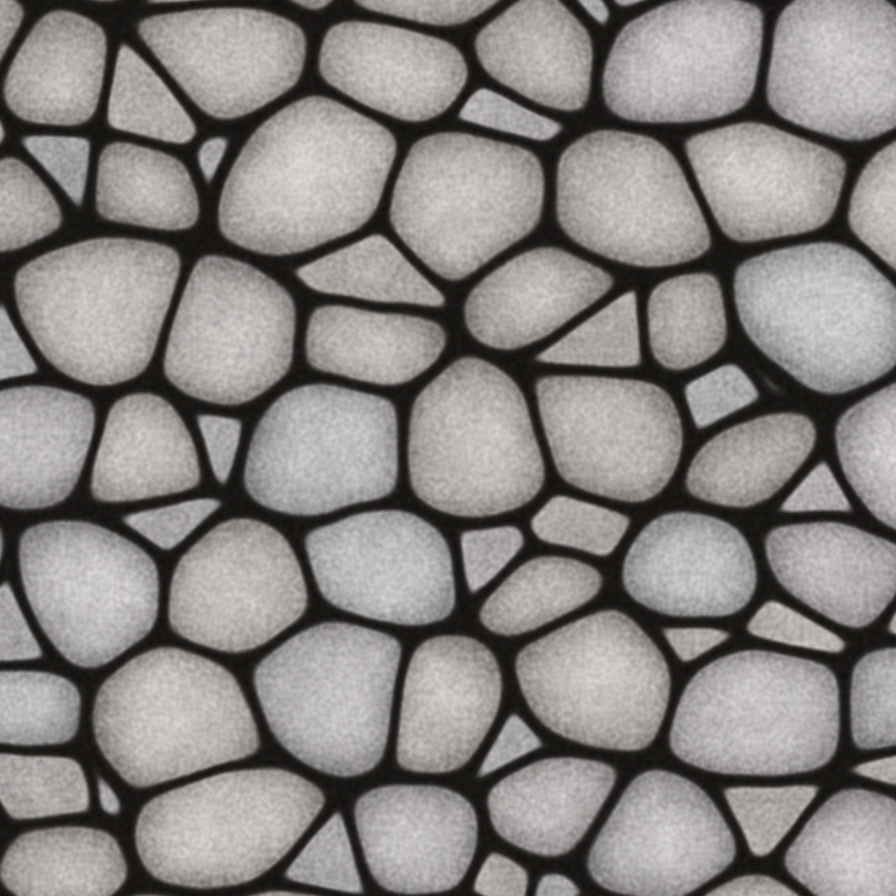
Write a WebGL 2 fragment shader that draws this texture.

```glsl
#version 300 es
precision highp float;
// Rounded grey fieldstones with small wedged pebbles, set in dark mortar.

#define ROWS 7.0            // stone rows per canvas height
#define STRETCH 1.2         // width to height ratio of a stone
#define JITTER 0.45         // scatter of the stone centres
#define SIZE_SPREAD 0.3     // variation of stone size
#define PEBBLE_SHARE 0.55   // chance of a pebble at a joint
#define GAP 0.0057          // half width of the mortar
#define EDGE_SOFT 0.003     // half width of the stone outline blur
#define CORNER 0.010        // corner rounding of stones
#define DOME 0.018          // rounding of the shading inside a stone
#define WARP 0.018          // waviness of the outlines
#define GRAIN 0.13          // strength of the fine speckle

uniform vec2 u_resolution;
out vec4 fragColor;

const int REACH = 2;
const int SITES = 50;       // one stone and one pebble per 5 x 5 cells

vec3 hash(vec2 p) {
    vec3 q = fract(p.xyx * vec3(0.1031, 0.1030, 0.0973));
    q += dot(q, q.yxz + 33.33);
    return fract((q.xxy + q.yzz) * q.zyx);
}

float cornerSlope(vec2 corner, vec2 offset) {
    return dot(hash(corner).xy * 2.0 - 1.0, offset);
}

float gradientNoise(vec2 p) {
    vec2 i = floor(p), f = p - i;
    vec2 u = f * f * f * (f * (f * 6.0 - 15.0) + 10.0);
    vec2 e = vec2(1.0, 0.0);
    return mix(mix(cornerSlope(i, f), cornerSlope(i + e, f - e), u.x),
               mix(cornerSlope(i + e.yx, f - e.yx), cornerSlope(i + 1.0, f - 1.0), u.x), u.y);
}

// Stone centre (xy) and power weight (z); odd rows are staggered.
vec3 stoneSite(vec2 cell) {
    vec3 h = hash(cell);
    vec2 stagger = vec2(0.5 * mod(cell.y, 2.0), 0.0);
    return vec3(cell + 0.5 + stagger + JITTER * (h.xy - 0.5), SIZE_SPREAD * h.z);
}

// Pebble at the joint where three stones meet, weighted to a chosen inradius.
vec3 pebbleSite(vec2 cell, vec3 a) {
    vec3 h = hash(cell + 57.0);
    if (h.y > PEBBLE_SHARE) return vec3(a.xy + 0.5, -1000.0);
    vec3 b = stoneSite(cell + vec2(1.0, 0.0));
    vec3 c = stoneSite(cell + vec2(mod(cell.y, 2.0), h.z < 0.5 ? 1.0 : -1.0));
    vec2 u = b.xy - a.xy, v = c.xy - a.xy;
    float ru = 0.5 * (dot(u, u) + a.z - b.z);
    float rv = 0.5 * (dot(v, v) + a.z - c.z);
    vec2 joint = vec2(ru * v.y - rv * u.y, u.x * rv - v.x * ru) / (u.x * v.y - u.y * v.x);
    float inradius = ROWS * mix(0.020, 0.036, h.x);
    float power = dot(joint, joint) - a.z;
    return vec3(a.xy + joint, 2.0 * inradius * length(joint) - power);
}

float powerDistance(vec2 p, vec3 site) {
    vec2 d = p - site.xy;
    return dot(d, d) - site.z;
}

void main() {
    vec2 uv = gl_FragCoord.xy / u_resolution.y;

    // Wavy domain
    vec2 wave = vec2(gradientNoise(uv * 6.0), gradientNoise(uv * 6.0 + 31.7));
    vec2 ripple = vec2(gradientNoise(uv * 22.0 + 11.3), gradientNoise(uv * 22.0 + 73.1));
    vec2 scale = ROWS / vec2(STRETCH, 1.0);
    vec2 p = (uv + WARP * wave + 0.17 * WARP * ripple) * scale;

    // Gather nearby sites and find the owner of this point
    vec3 sites[SITES];
    int count = 0, owner = 0;
    float nearest = 1e6;
    for (int j = -REACH; j <= REACH; j++) {
        float row = floor(p.y) + float(j);
        float column = floor(p.x - 0.5 * mod(row, 2.0));
        for (int i = -REACH; i <= REACH; i++) {
            vec2 cell = vec2(column + float(i), row);
            sites[count] = stoneSite(cell);
            sites[count + 1] = pebbleSite(cell, sites[count]);
            for (int k = 0; k < 2; k++) {
                float d = powerDistance(p, sites[count]);
                if (d < nearest) { nearest = d; owner = count; }
                count++;
            }
        }
    }

    // Smooth distance to the borders: tight for the outline, loose for the dome
    vec3 own = sites[owner];
    bool isPebble = owner % 2 == 1;
    float corner = isPebble ? 0.5 * CORNER : CORNER;
    float outlineSum = 0.0, domeSum = 0.0;
    for (int n = 0; n < SITES; n++) {
        if (n == owner) continue;
        float span = length((sites[n].xy - own.xy) * scale);
        float d = (powerDistance(p, sites[n]) - nearest) / (2.0 * span);
        outlineSum += exp(-d / corner);
        domeSum += exp(-d / DOME);
    }
    float border = -corner * log(outlineSum);
    float dome = -DOME * log(domeSum);

    // Stone tone: pale centre, shaded rim, mottling and speckle
    float lift = 1.0 - exp(-max(dome, 0.0) / 0.020);
    if (isPebble) lift = max(lift, 0.45);
    float mottle = gradientNoise(uv * 13.0 + 5.0) + 0.6 * gradientNoise(uv * 34.0 + 9.0);
    float speckle = gradientNoise(uv * 165.0) + 0.5 * gradientNoise(uv * 80.0 + 3.0);
    vec3 tint = hash(floor(own.xy * 64.0));
    float grey = 0.535 + 0.26 * lift + 0.09 * mottle + 0.04 * (tint.x - 0.5);
    grey += GRAIN * speckle * mix(1.15, 0.75, lift);
    vec3 stone = grey + vec3(0.011, 0.0, -0.007) * (0.7 + 0.6 * tint.y);

    // Mortar, darkest along its middle
    float seam = 0.085 + 0.06 * smoothstep(-0.001, 0.005, border) + 0.035 * speckle;
    vec3 mortar = seam + vec3(0.009, 0.0, -0.008);

    float soft = max(EDGE_SOFT, 0.8 / u_resolution.y);
    float cover = smoothstep(GAP - soft, GAP + soft, border);
    fragColor = vec4(clamp(mix(mortar, stone, cover), 0.0, 1.0), 1.0);
}
```
